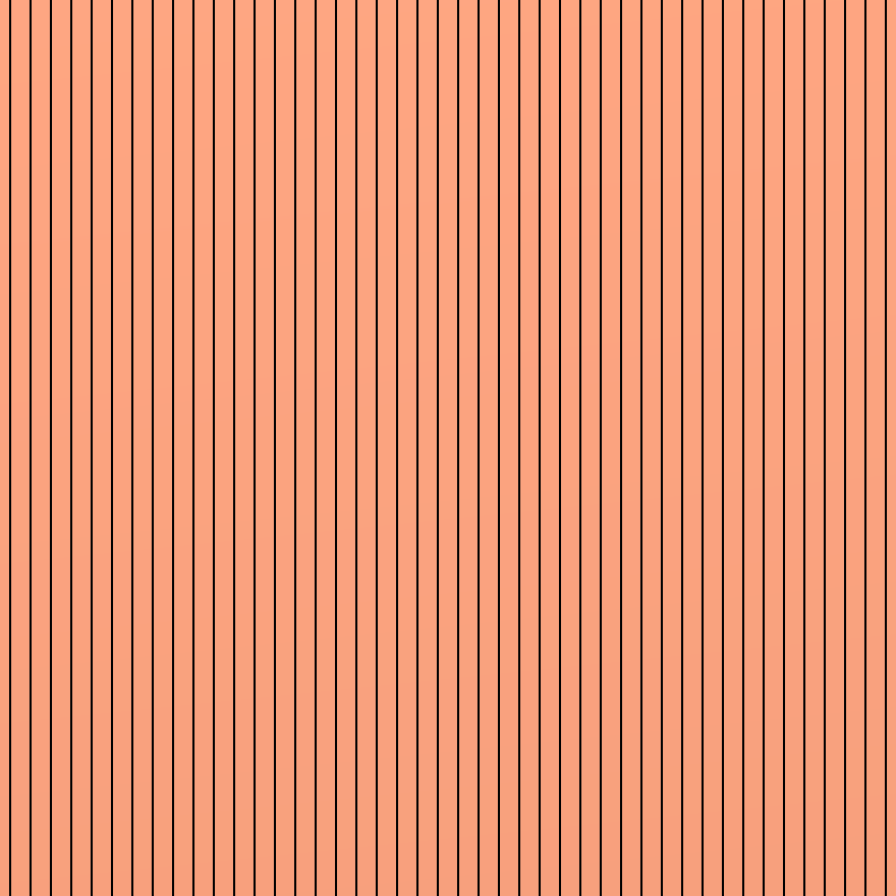
Write a Shadertoy shader that draws this pattern.

```glsl
// Thin black vertical pinstripes on a softly shaded salmon ground.
#define STRIPES 44.0
#define LINE_WIDTH 0.00232
#define GROUND_TOP vec3(0.998, 0.650, 0.508)
#define GROUND_BOTTOM vec3(0.970, 0.628, 0.490)
#define LINE_COLOR vec3(0.0)
#define SHADE_TILT 0.1

// Share of a pixel of width px, centred at distance d from the line centre, that the line covers.
float lineCoverage(float d, float width, float px) {
    float left = max(d - 0.5 * px, -0.5 * width);
    float right = min(d + 0.5 * px, 0.5 * width);
    return max(right - left, 0.0) / px;
}

void mainImage(out vec4 fragColor, in vec2 fragCoord) {
    vec2 uv = fragCoord / iResolution.xy;
    float px = 1.0 / iResolution.x;

    // Ground: lighter at the top, with a slight lean to the left
    float light = clamp(uv.y + SHADE_TILT * (0.5 - uv.x), 0.0, 1.0);
    vec3 color = mix(GROUND_BOTTOM, GROUND_TOP, light);

    // Stripes: one line in the middle of each repeat
    float offset = (fract(uv.x * STRIPES) - 0.5) / STRIPES;
    color = mix(color, LINE_COLOR, lineCoverage(offset, LINE_WIDTH, px));

    fragColor = vec4(color, 1.0);
}
```
